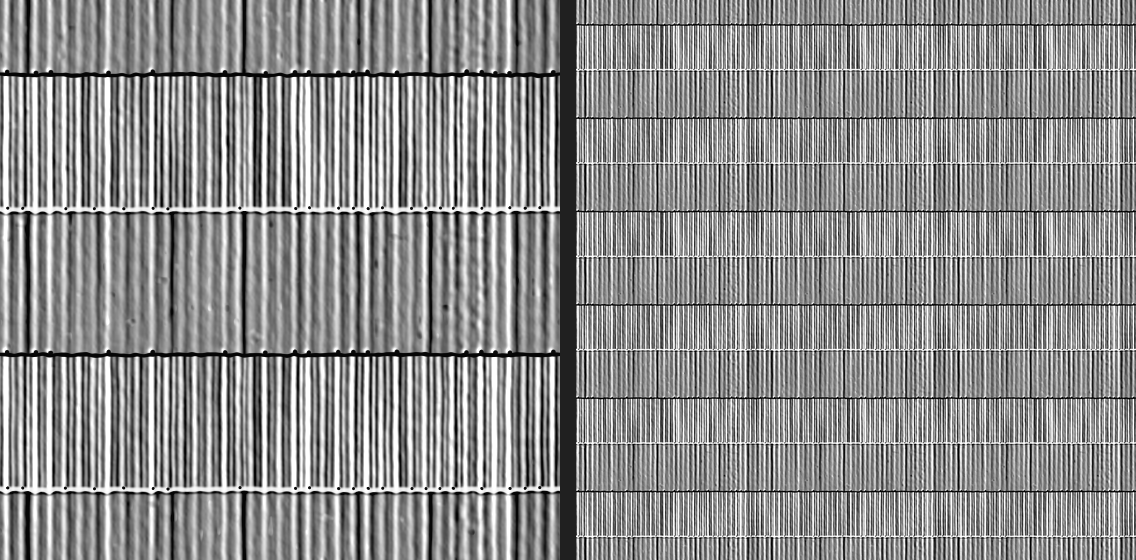
Left, the tile; right, the same tile 3 across and 3 down.
This texture map is drawn by a WebGL 2 fragment shader. Its source:

```glsl
#version 300 es
precision highp float;
// Overlapping rows of grey corrugated sheet, 39 ridges across, two row pairs down.
uniform vec2 u_resolution;
out vec4 outColor;

float hash(vec2 p) {
  return fract(sin(dot(p, vec2(12.9898, 78.233))) * 43758.5453);
}

// Value noise that wraps after a whole number of cells
float noise(vec2 uv, vec2 cells) {
  vec2 p = uv * cells, i = floor(p), f = fract(p);
  f = f * f * (3.0 - 2.0 * f);
  vec2 a = mod(i, cells), b = mod(i + 1.0, cells);
  return mix(mix(hash(a), hash(vec2(b.x, a.y)), f.x),
             mix(hash(vec2(a.x, b.y)), hash(b), f.x), f.y);
}

float bell(float d, float width) {
  return exp(-d * d / (width * width));
}

// Noise lit from the left
float relief(vec2 uv, vec2 cells) {
  return noise(uv + vec2(0.35, 0.15) / cells, cells) - noise(uv - vec2(0.35, 0.15) / cells, cells);
}

void main() {
  vec2 uv = gl_FragCoord.xy / u_resolution;
  float v = fract(uv.y * 2.0);
  float drop = clamp(fract(0.25 - v) / 0.518, 0.0, 1.0);
  float wobble = 0.07 * (noise(uv, vec2(39.0, 14.0)) - 0.5);
  float x = uv.x * 39.0 + wobble;

  float soft = 0.54, hard = 0.4;
  float bumps = 0.0, glints = 0.0, dots = 0.0, scallop = 0.0;
  float lap = (v - 0.732) * 0.5 + 0.004 * (noise(uv, vec2(78.0, 2.0)) - 0.5);
  float lip = (v - 0.246) * 0.5 + 0.003 * (noise(uv, vec2(60.0, 2.0)) - 0.5);

  // Ridges, sheet joints and edge details from the nearest cells
  for (int k = -1; k <= 1; k++) {
    float cell = floor(x) + float(k);
    float id = mod(cell, 39.0);
    float r1 = hash(vec2(id, 3.0)), r2 = hash(vec2(id, 8.0)), r3 = hash(vec2(id, 15.0));

    // Ridges creep to the right across each sheet
    float creep = 0.17 * smoothstep(1.0, 16.0, id) * step(id, 16.5)
                + 0.12 * smoothstep(19.0, 29.0, id) * step(16.5, id) * step(id, 30.5);
    float d = x - cell - 0.43 - creep - 0.06 * (r1 - 0.5);
    float joint = x - cell - 0.99;
    float strong = any(equal(vec4(1.0, 16.0, 29.0, 35.0), vec4(id))) ? 1.0 : 0.0;
    float weak = mod(id, 13.0) == 11.0 ? 0.5 : 0.0;

    // Gentle rows lose relief towards their lower end
    float fade = 1.0 - 0.5 * drop;
    soft += fade * (0.22 + 0.38 * r2) * bell(d, 0.19);
    soft -= fade * (0.1 + 0.36 * r3) * bell(d - 0.4, 0.17);
    soft -= fade * 0.18 * r1 * bell(d + 0.3, 0.13);
    soft -= max(strong, weak) * (0.5 - 0.15 * drop) * bell(joint, 0.11);
    soft += strong * 0.15 * bell(d, 0.16);

    // Steep rows have a bright ridge and a fainter one beside it
    hard += (0.5 + 0.5 * r2) * bell(d, 0.19);
    hard += (0.06 + 0.5 * r3) * bell(d - 0.49 - 0.08 * (r1 - 0.5), 0.13);
    hard -= (0.14 + 0.34 * r1) * bell(d - 0.29, 0.1);
    hard -= (0.08 + 0.3 * fract(r2 + r3)) * bell(d + 0.29, 0.1);

    float knob = step(0.42, r2), hole = step(0.45, r3);
    vec2 atLap = vec2(d / 39.0 - 0.002, lap - 0.0045);
    vec2 atLip = vec2(d / 39.0 - 0.003, lip - 0.005);
    bumps = max(bumps, knob * (1.0 - smoothstep(0.0028, 0.0055, length(atLap))));
    glints += knob * bell(length(atLap - vec2(-0.005, 0.003)), 0.005);
    dots = max(dots, hole * (1.0 - smoothstep(0.0016, 0.0038, length(atLip))));
    scallop += (0.001 + 0.0035 * r2) * bell(d, 0.32);
  }

  // Weathered grain, broad tone and a patch of pitted ridges
  float grain = 0.16 * relief(uv, vec2(120.0, 60.0)) + 0.06 * relief(uv, vec2(230.0, 160.0));
  float streaks = noise(uv, vec2(156.0, 8.0)) - 0.5;
  float tone = noise(uv, vec2(26.0, 6.0)) - 0.5;
  float pitted = smoothstep(0.79, 0.81, uv.x) * (1.0 - smoothstep(0.865, 0.885, uv.x));
  float pits = pitted * relief(uv, vec2(100.0, 76.0));
  float dents = smoothstep(0.8, 0.95, noise(uv, vec2(64.0, 40.0))) * relief(uv, vec2(90.0, 70.0));
  soft += 0.8 * grain + 0.05 * streaks + 0.07 * tone + 0.22 * pits + 0.4 * dents;
  hard += grain + 0.1 * streaks + 0.18 * tone + 0.18 * pits + 0.25 * dents;

  // Join the two kinds of row
  float inHard = smoothstep(-0.001, 0.001, lip) * (1.0 - smoothstep(-0.001, 0.001, lap));
  float shade = mix(soft, hard, inHard);

  // Black overlap with knobs along its upper side
  shade += 0.4 * glints;
  float thick = 0.0015 * noise(uv, vec2(117.0, 2.0));
  shade = mix(shade, 0.02, 1.0 - smoothstep(0.0015 + thick, 0.004 + thick, abs(lap)));
  shade = mix(shade, 0.03, bumps);

  // White scalloped lip, its shadow and its nail holes
  float rim = lip + scallop - 0.001;
  shade -= 0.42 * bell(rim + 0.0035, 0.0025);
  float white = smoothstep(-0.0025, 0.0005, rim) * (1.0 - smoothstep(0.004, 0.01, lip));
  shade = mix(shade, 0.98, 0.92 * white);
  shade = mix(shade, 0.04, dots);

  outColor = vec4(vec3(clamp(shade, 0.02, 1.0)), 1.0);
}
```
